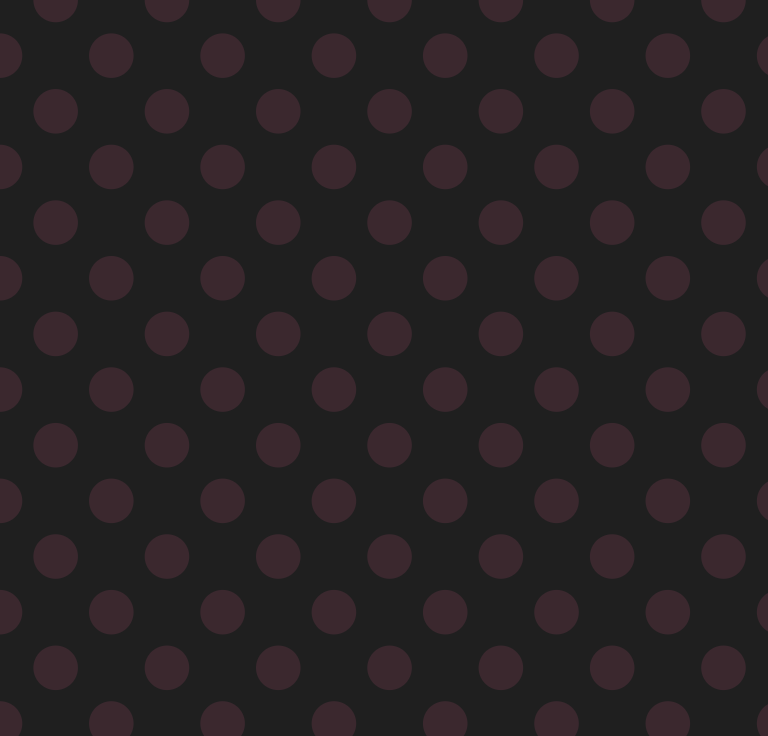
Give the GLSL for this pattern, as a WebGL 1 fragment shader.

```glsl
precision highp float;

// Staggered polka dots: flat plum discs on a charcoal ground.
// Two square lattices, offset by half a cell, are folded with fract
// and each disc is drawn from its signed distance.

uniform vec2 u_resolution;

const float REPEATS_ACROSS = 6.9;
const float DOT_RADIUS = 0.2; // in cells

const vec3 CHARCOAL = vec3(0.121, 0.121, 0.121);
const vec3 PLUM = vec3(0.231, 0.155, 0.182);

// Signed distance to the nearest disc of a unit lattice through the origin
float latticeDiscs(vec2 p, float radius) {
  vec2 nearest = fract(p + 0.5) - 0.5;
  return length(nearest) - radius;
}

// Two lattices, shifted half a cell apart to form staggered rows
float staggeredDots(vec2 p, float radius) {
  float evenRows = latticeDiscs(p - vec2(0.5, 0.0), radius);
  float oddRows = latticeDiscs(p - vec2(0.0, 0.5), radius);
  return min(evenRows, oddRows);
}

// Coverage of a shape, smoothed over one pixel
float coverage(float dist, float pixel) {
  return clamp(0.5 - dist / pixel, 0.0, 1.0);
}

void main() {
  // Cell coordinates measured from the top left corner
  float pixel = REPEATS_ACROSS / u_resolution.x;
  vec2 fromTop = vec2(gl_FragCoord.x, u_resolution.y - gl_FragCoord.y);
  vec2 cell = fromTop * pixel;

  float dots = coverage(staggeredDots(cell, DOT_RADIUS), pixel);
  gl_FragColor = vec4(mix(CHARCOAL, PLUM, dots), 1.0);
}
```
